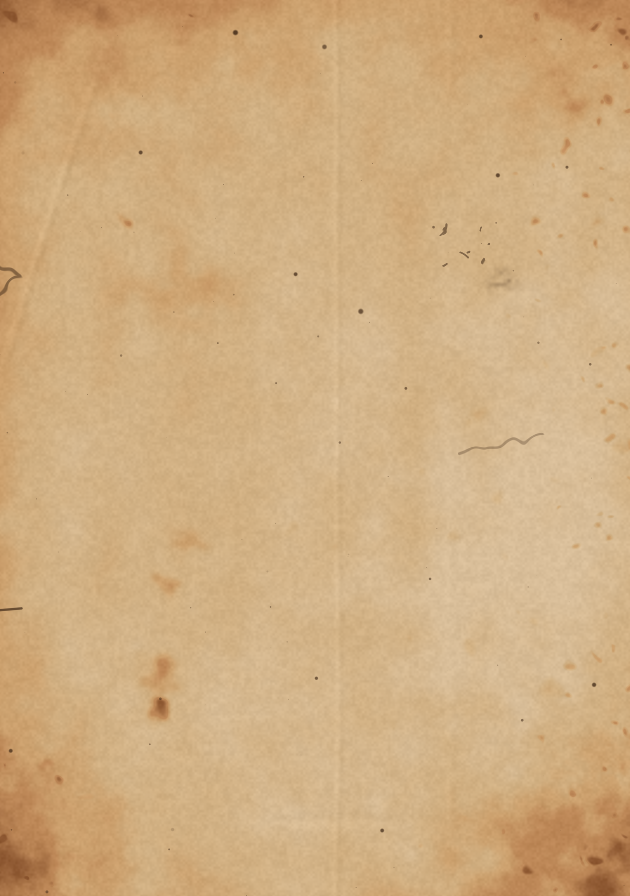
Reproduce this texture procedurally as a Shadertoy shader.

```glsl
vec2 hash2(vec2 p) {
    vec3 q = fract(p.xyx * vec3(.1031, .1030, .0973));
    q += dot(q, q.yzx + 33.33);
    return fract((q.xx + q.yz) * q.zy);
}

float noise(vec2 p) {
    vec2 i = floor(p), f = fract(p);
    f *= f * (3. - 2. * f);
    float low = mix(hash2(i).x, hash2(i + vec2(1, 0)).x, f.x);
    float high = mix(hash2(i + vec2(0, 1)).x, hash2(i + 1.).x, f.x);
    return mix(low, high, f.y);
}

float fbm(vec2 p) {
    float sum = 0., gain = .5;
    for (int i = 0; i < 5; i++) {
        sum += gain * noise(p);
        p = mat2(1.6, 1.2, -1.2, 1.6) * p + 17.;
        gain *= .5;
    }
    return sum;
}

// Scattered round marks; chance may vary over the sheet
float spots(vec2 p, float cells, float chance, float size, float core) {
    vec2 q = p * cells, id = floor(q);
    float ink = 0.;
    for (int y = -1; y <= 1; y++)
    for (int x = -1; x <= 1; x++) {
        vec2 cell = id + vec2(x, y);
        vec2 kind = hash2(cell + cells + 71.);
        float radius = size * mix(.45, 1., kind.y * kind.y);
        float d = length(q - cell - hash2(cell + cells));
        float present = smoothstep(kind.x, kind.x + .06, chance);
        ink = max(ink, present * mix(.5, 1., kind.y) * (1. - smoothstep(radius * core, radius, d)));
    }
    return ink;
}

float blot(vec2 p, vec2 center, vec2 radii) {
    vec2 d = (p - center) / radii;
    return exp(-dot(d, d));
}

float stroke(vec2 p, vec2 a, vec2 b, float width) {
    vec2 ab = b - a;
    float d = length(p - a - ab * clamp(dot(p - a, ab) / dot(ab, ab), 0., 1.));
    return 1. - smoothstep(width * .3, width, d);
}

// Lit ridge beside a shaded valley
float crease(float d, float width) {
    float s = d / width;
    return exp(-s * s) - .8 * exp(-(s - 1.8) * (s - 1.8));
}

vec3 paperRamp(float age) {
    vec3 c = mix(vec3(.85, .745, .60), vec3(.82, .69, .51), smoothstep(0., .35, age));
    c = mix(c, vec3(.80, .63, .43), smoothstep(.3, .58, age));
    c = mix(c, vec3(.74, .53, .34), smoothstep(.55, .85, age));
    return mix(c, vec3(.55, .34, .19), smoothstep(.85, 1.4, age));
}

void mainImage(out vec4 fragColor, in vec2 fragCoord) {
    vec2 uv = fragCoord / iResolution.xy;
    vec2 p = uv * vec2(.703, 1.);
    float cloud = fbm(p * 5. + 3.), mottle = fbm(p * 24.);
    vec2 rough = p + .012 * (vec2(noise(p * 70.), noise(p * 70. + 40.)) - .5);

    // Broad yellowing, darker edges and corners
    float age = .16 + .14 * (1. - uv.x) + .45 * (cloud - .5) + .3 * (mottle - .5);
    age += .1 * (noise(p * vec2(26., 2.5)) - .5);
    age += .3 * exp(-uv.x / .05) + .12 * exp((uv.x - 1.) / .04);
    age += .35 * exp((uv.y - 1.) / .08) + .15 * exp(-uv.y / .06);
    float corners = .35 * blot(uv, vec2(0, 1), vec2(.35, .13))
        + .4 * blot(uv, vec2(1, 1), vec2(.2, .13))
        + .65 * blot(uv, vec2(0, .02), vec2(.2, .14))
        + .85 * blot(uv, vec2(1, .02), vec2(.22, .15));
    age += corners * (.35 + 1.2 * mottle);

    // Damp stains on the left half
    float damp = .3 * blot(p, vec2(.2, .68), vec2(.07, .045))
        + .7 * blot(rough, vec2(.18, .25), vec2(.02, .016))
        + .7 * blot(rough, vec2(.176, .21), vec2(.009, .012))
        + .5 * blot(rough, vec2(.186, .349), vec2(.012, .009))
        + .4 * blot(rough, vec2(.21, .395), vec2(.022, .012))
        + .6 * blot(rough, vec2(.137, .753), vec2(.006, .006));
    age += damp * (.3 + 1.4 * noise(p * 60.));

    // Foxing, dense near the right edge and lower corners
    float cluster = smoothstep(.3, .65, noise(p * 9. + 5.));
    float border = smoothstep(.76, 1., uv.x) * smoothstep(.98, .75, 1. - uv.y * .8);
    float foxing = cluster * border * .55 + .35 * min(corners, .8);
    float faint = .3 * blot(uv, vec2(.75, .45), vec2(.22, .2));
    age += .6 * spots(rough, 40., foxing, .38, .1);
    age += .35 * spots(rough, 17., foxing * .7, .42, 0.);
    age += .2 * spots(rough, 32., faint, .4, 0.);
    vec3 color = paperRamp(age);

    // Folds and wrinkles
    float fold = .022 * crease(p.x - .373 - .004 * noise(p.yy * 4.), .003);
    fold += .01 * crease(p.x - .5, .004) * smoothstep(.2, .6, noise(p.yy * 5.));
    float diagonal = dot(p - vec2(.01, .62), normalize(vec2(.95, -.32)));
    fold += .025 * crease(diagonal + .006 * noise(p * 8.), .004) * smoothstep(.55, .65, p.y) * smoothstep(.97, .85, p.y);
    fold += .02 * crease(rough.y - .08 - .3 * (p.x - .37) * (p.x - .37), .004) * blot(p, vec2(.37, .09), vec2(.07, .05));
    color += fold;

    // Paper grain
    color += .035 * (noise(p * 380.) - .5) + .03 * (noise(p * 170.) - .5);

    // Ink specks, fibres and edge tears
    float ink = .85 * spots(p, 13., .15, .055, .35);
    ink = max(ink, .5 * spots(p, 42., .07, .075, .2));
    for (int i = 0; i < 8; i++) {
        vec2 r = hash2(vec2(i, 9)), s = hash2(vec2(i, 23));
        vec2 start = vec2(.49, .69) + vec2(.06, .07) * r;
        ink = max(ink, .55 * stroke(rough, start, start + .018 * (s - vec2(.2, .6)), .0017));
    }
    ink = max(ink, .35 * blot(rough, vec2(.561, .688), vec2(.014, .009)) * noise(p * 220.));
    ink = max(ink, .3 * stroke(rough, vec2(.514, .492), vec2(.605, .516), .0018));
    ink = max(ink, .7 * stroke(p, vec2(0, .319), vec2(.024, .321), .002));
    ink = max(ink, .5 * stroke(rough, vec2(0, .703), vec2(.023, .688), .0025));
    ink = max(ink, .5 * stroke(rough, vec2(0, .672), vec2(.023, .688), .0025));
    color = mix(color, vec3(.24, .15, .08), ink);
    fragColor = vec4(color, 1.);
}
```
